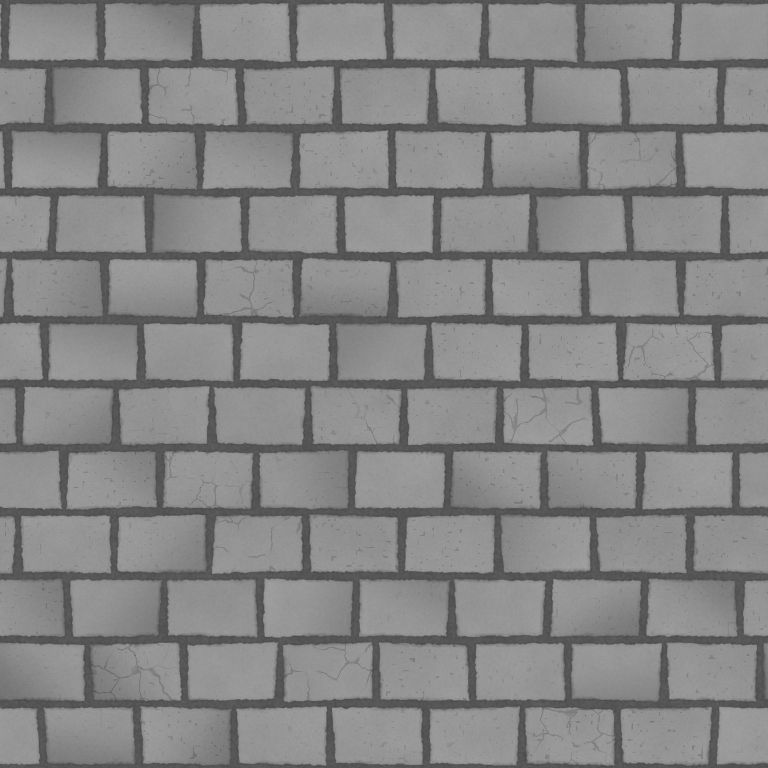
Reproduce this texture procedurally as a three.js fragment shader.

```glsl
// Grey brick wall with uneven joints, soft stains, pits and hairline cracks.
#define COLUMNS 8.0
#define ROWS 12.0
#define BRICK_HALF vec2(0.688, 0.438)
#define EDGE_SOFT 0.015
#define MORTAR_TONE 0.338
#define BRICK_TONE 0.584
#define STAIN_DEPTH 0.11
#define STAINED_SHARE 0.34
#define CRACKED_SHARE 0.2
#define CRACK_DEPTH 0.09

varying vec2 vUv;

float hash(vec2 p) {
  vec3 v = fract(vec3(p.xyx) * 0.1031);
  v += dot(v, v.yzx + 33.33);
  return fract((v.x + v.y) * v.z);
}

vec2 hash2(vec2 p) {
  return vec2(hash(p), hash(p + 47.3));
}

float noise(vec2 p) {
  vec2 i = floor(p), f = fract(p);
  f = f * f * (3.0 - 2.0 * f);
  return mix(mix(hash(i), hash(i + vec2(1, 0)), f.x),
             mix(hash(i + vec2(0, 1)), hash(i + vec2(1, 1)), f.x), f.y);
}

float fbm(vec2 p) {
  float sum = 0.0, amp = 0.5;
  for (int i = 0; i < 4; i++) {
    sum += amp * noise(p);
    p = p * 2.03 + 11.7;
    amp *= 0.5;
  }
  return sum;
}

// Shift of each course, in bricks, counted from the top
float courseShift(float row) {
  vec4 s = row < 4.0 ? vec4(0.052, 0.51, 0.083, 0.552)
         : row < 8.0 ? vec4(0.094, 0.469, 0.208, 0.667)
                     : vec4(0.188, 0.708, 0.917, 0.438);
  float k = mod(row, 4.0);
  return k < 0.5 ? s.x : k < 1.5 ? s.y : k < 2.5 ? s.z : s.w;
}

// Signed distance to a brick whose four sides tilt and wobble
float brickDistance(vec2 p, vec2 id) {
  vec2 high = hash2(id + 3.1) - 0.5, low = hash2(id + 8.7) - 0.5;
  vec2 tilt = mix(low, high, step(0.0, p)) * vec2(0.13, 0.07);
  vec2 grain = p + id * 7.3;
  float wobble = (noise(grain * 7.0) - 0.5) * 0.02 + (noise(grain * 24.0) - 0.5) * 0.022;
  vec2 d = abs(p) - BRICK_HALF + tilt * p.yx + wobble + 0.015;
  return length(max(d, 0.0)) + min(max(d.x, d.y), 0.0) - 0.015;
}

// Thin lines along the borders of warped cells
float cracks(vec2 p) {
  p = p * 2.3 + 0.5 * vec2(fbm(p * 4.0), fbm(p * 4.0 + 31.0));
  vec2 cell = floor(p);
  float nearest = 9.0, second = 9.0;
  for (int y = -1; y <= 1; y++) {
    for (int x = -1; x <= 1; x++) {
      vec2 c = cell + vec2(float(x), float(y));
      float d = length(c + hash2(c) - p);
      second = min(second, max(nearest, d));
      nearest = min(nearest, d);
    }
  }
  float broken = smoothstep(0.35, 0.6, noise(p * 1.6 + 5.0));
  return (1.0 - smoothstep(0.01, 0.075, second - nearest)) * broken;
}

float brickTone(vec2 p, vec2 id, float dist) {
  vec2 grain = p + id * 7.3;
  float angle = 6.2832 * hash(id + 21.0);
  float side = dot(p / BRICK_HALF, vec2(cos(angle), sin(angle)));
  float cloud = fbm(grain * 2.5) - 0.47;
  float tone = BRICK_TONE + (hash(id + 5.0) - 0.5) * 0.028 - side * 0.01 + cloud * 0.045;

  // Stain spreading from one side
  float stained = step(hash(id + 61.0), STAINED_SHARE) * mix(0.5, 1.0, hash(id + 73.0));
  tone -= STAIN_DEPTH * stained * smoothstep(-0.5, 1.3, side + cloud * 0.9);

  // Dirty rim, pits and fine grain
  float rim = smoothstep(-0.06, 0.0, dist);
  tone -= rim * (0.025 + 0.07 * smoothstep(0.4, 0.75, noise(grain * 3.0 + 9.0)));
  float pits = smoothstep(0.83, 0.96, noise(grain * 21.0));
  tone -= pits * 0.09 * hash(id + 35.0);
  tone += (noise(grain * 42.0) - 0.5) * 0.022;

  float cracked = step(hash(id + 91.0), CRACKED_SHARE);
  return tone - cracked * CRACK_DEPTH * cracks(grain);
}

void main() {
  vec2 wall = vUv * ROWS;
  float row = floor(wall.y);
  float along = vUv.x * COLUMNS - courseShift(ROWS - 1.0 - row);
  vec2 id = vec2(mod(floor(along), COLUMNS), row) + 1.0;
  vec2 p = vec2((fract(along) - 0.5) * ROWS / COLUMNS, fract(wall.y) - 0.5);
  float dist = brickDistance(p, id);

  // Mortar, darker against the bricks
  float mortar = MORTAR_TONE + (noise(wall * 34.0) - 0.5) * 0.045 + (noise(wall * 5.0) - 0.5) * 0.02;
  mortar -= 0.025 * (1.0 - smoothstep(0.0, 0.045, dist));

  float cover = 1.0 - smoothstep(-EDGE_SOFT, EDGE_SOFT, dist);
  gl_FragColor = vec4(vec3(mix(mortar, brickTone(p, id, dist), cover)), 1.0);
}
```
